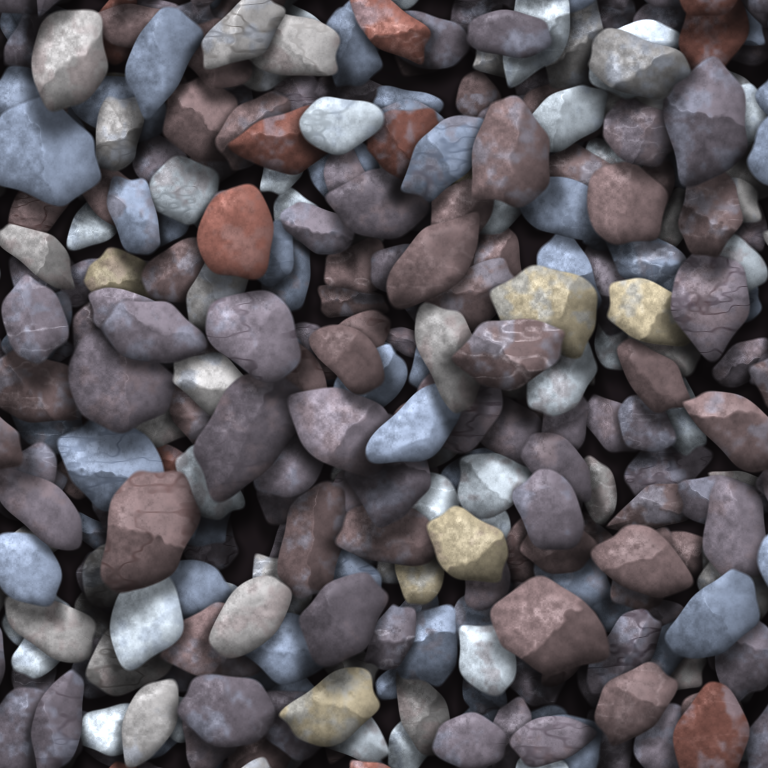
Write a three.js fragment shader that draws this texture.

```glsl
varying vec2 vUv;

const float TAU = 6.28318;
const vec3 GAP = vec3(0.11, 0.09, 0.10);
const vec3 MAUVE = vec3(0.44, 0.40, 0.42);
const vec3 BROWN = vec3(0.46, 0.38, 0.37);
const vec3 SLATE = vec3(0.52, 0.55, 0.61);
const vec3 TAUPE = vec3(0.60, 0.575, 0.555);
const vec3 CHALK = vec3(0.83, 0.85, 0.86);
const vec3 OCHRE = vec3(0.66, 0.60, 0.49);
const vec3 RUST = vec3(0.49, 0.32, 0.28);
const vec3 LIGHT = vec3(-0.13, 0.62, 0.77);
const vec3 SKY = vec3(0.97, 1.0, 1.04);

float hash(vec2 p) {
  return fract(sin(dot(p, vec2(12.9898, 78.233))) * 43758.5453);
}

// The k-th random value of a stone
float pick(vec2 id, float k) {
  return hash(id + k * vec2(7.31, 3.17));
}

float noise(vec2 p) {
  vec2 i = floor(p), f = fract(p);
  f = f * f * (3.0 - 2.0 * f);
  return mix(mix(hash(i), hash(i + vec2(1.0, 0.0)), f.x),
             mix(hash(i + vec2(0.0, 1.0)), hash(i + 1.0), f.x), f.y);
}

float fbm(vec2 p) {
  return 0.5 * noise(p) + 0.3 * noise(p * 2.1 + 5.0) + 0.2 * noise(p * 4.3 + 9.0);
}

mat2 rotation(float a) {
  return mat2(cos(a), sin(a), -sin(a), cos(a));
}

vec3 stoneColor(float h) {
  vec3 c = mix(MAUVE, BROWN, step(0.32, h));
  c = mix(c, SLATE, step(0.48, h));
  c = mix(c, TAUPE, step(0.67, h));
  c = mix(c, CHALK, step(0.80, h));
  c = mix(c, OCHRE, step(0.94, h));
  return mix(c, RUST, step(0.965, h));
}

// Rounded polygon: x is 1 on the outline, yz is the outward gradient
vec3 stoneShape(vec2 s, vec2 id, float sharpness) {
  float sum = 0.0;
  vec2 grad = vec2(0.0);
  for (int i = 0; i < 7; i++) {
    float k = float(i);
    float a = (k + 0.7 * pick(id, k + 20.0)) * TAU / 7.0;
    vec2 side = vec2(cos(a), sin(a)) / mix(0.76, 1.1, pick(id, k + 30.0));
    float reach = max(dot(side, s), 0.03);
    float w = pow(reach, sharpness);
    sum += w;
    grad += side * w / reach;
  }
  return vec3(pow(sum, 1.0 / sharpness), grad / sum);
}

// Lit and mottled surface; q is the position within the stone
vec3 stoneSurface(vec2 q, vec2 id, float rim, vec2 outward, float angular) {
  vec2 p = q + 17.0 * vec2(pick(id, 1.0), pick(id, 2.0));
  float blotch = fbm(p * 4.0);
  float grain = fbm(p * 14.0);

  // Two broken faces meeting at a ridge
  float a = TAU * pick(id, 3.0);
  vec2 across = vec2(cos(a), sin(a));
  float ridge = dot(q, across) + 0.25 * (blotch - 0.5) + 0.2 * (pick(id, 4.0) - 0.5);
  vec2 tilt = across * mix(-0.5, 0.55, smoothstep(-0.03, 0.03, ridge)) * angular;
  vec2 slope = outward * 1.1 * pow(rim, 3.5) + tilt + 0.5 * (vec2(grain, blotch) - 0.5);
  vec3 normal = normalize(vec3(slope, 1.0));

  // Mineral colour, blotches and soft broken veins
  vec3 c = stoneColor(pick(id, 5.0)) * mix(0.8, 1.15, pick(id, 6.0));
  vec3 stain = mix(BROWN, SLATE, step(0.4, pick(id, 7.0)));
  c = mix(c, stain, 0.4 * smoothstep(0.45, 0.7, blotch));
  float vein = 1.0 - smoothstep(0.0, 0.07, abs(fbm(p * vec2(2.0, 4.0) + 3.0) - 0.5));
  c += vein * grain * mix(-0.22, 0.24, pick(id, 8.0)) * step(0.5, pick(id, 9.0));
  c *= 0.8 + 0.4 * grain;

  float diffuse = max(dot(normal, LIGHT), 0.0);
  float gloss = pow(max(dot(normal, normalize(LIGHT + vec3(0.0, 0.0, 1.0))), 0.0), 40.0);
  return c * SKY * (0.36 + 0.9 * diffuse) + 0.16 * gloss * grain * SKY;
}

// One wrapping grid of stones laid over what is below
vec3 layStones(vec3 below, vec2 uv, float count, float share, float exposure) {
  vec2 cell = floor(uv * count);
  for (int j = -1; j <= 1; j++) {
    for (int i = -1; i <= 1; i++) {
      vec2 home = cell + vec2(float(i), float(j));
      vec2 id = mod(home, count) + count * 13.0;
      vec2 center = home + 0.5 + 0.42 * (vec2(pick(id, 10.0), pick(id, 11.0)) - 0.5);
      vec2 q = uv * count - center;
      if (dot(q, q) > 1.7 || pick(id, 12.0) > share) continue;

      float size = mix(0.42, 0.62, pick(id, 13.0));
      vec2 axes = size * vec2(1.12, mix(0.54, 0.92, pick(id, 14.0)));
      mat2 turn = rotation(TAU * pick(id, 15.0));
      float angular = pick(id, 16.0);
      vec2 s = (q * turn) / axes;
      s += 0.035 * sin(s.yx * 6.0 + TAU * angular);
      vec3 shape = stoneShape(s, id, mix(4.5, 16.0, angular));

      // Contact shadow, longer beneath the stone
      float shadow = smoothstep(0.9, 1.36, shape.x + 0.25 * q.y / size);
      below *= mix(0.42, 1.0, shadow);
      float blur = 0.0024 * count / size;
      if (shape.x < 1.0 + blur) {
        vec2 outward = normalize(turn * (shape.yz / axes));
        vec3 top = stoneSurface(q, id, min(shape.x, 1.0), outward, angular);
        float cover = 1.0 - smoothstep(1.0 - blur, 1.0 + blur, shape.x);
        below = mix(below, top * exposure, cover);
      }
    }
  }
  return below;
}

void main() {
  vec3 color = GAP;
  color = layStones(color, vUv, 12.0, 1.0, 0.98);
  color = layStones(color, vUv, 10.0, 0.9, 1.0);
  color = layStones(color, vUv, 9.0, 0.75, 1.03);
  color = layStones(color, vUv, 8.0, 0.5, 1.06);
  // Faint haze keeps the deepest gaps from going black
  color = mix(color, GAP, 0.25 * (1.0 - smoothstep(0.0, 0.2, color.g)));
  gl_FragColor = vec4(clamp(color, 0.0, 1.0), 1.0);
}
```
